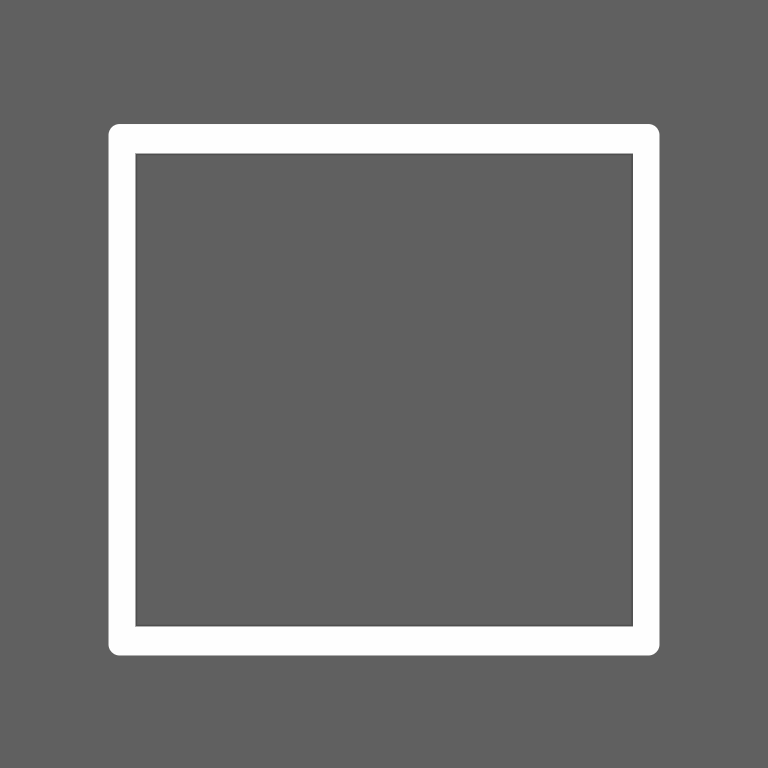
Reproduce this background procedurally as a Shadertoy shader.

```glsl
// A white, softly rounded frame on a flat mid-grey ground.
// The frame is a rounded box minus a sharp inner box, both drawn from
// signed distances, with a hairline of shade just inside the opening.

// Signed distance to a box with rounded corners; negative inside.
float roundedBox(vec2 p, vec2 halfSize, float radius) {
    vec2 q = abs(p) - halfSize + radius;
    return length(max(q, 0.0)) + min(max(q.x, q.y), 0.0) - radius;
}

void mainImage(out vec4 fragColor, in vec2 fragCoord) {
    vec2 uv = fragCoord / iResolution.xy;
    float pixel = 1.0 / min(iResolution.x, iResolution.y);

    // Outer silhouette and inner opening
    float outer = roundedBox(uv - vec2(0.5, 0.4925), vec2(0.3587, 0.346), 0.0145);
    float inner = roundedBox(uv - vec2(0.5003, 0.4922), vec2(0.3239, 0.3079), 0.0);
    float frame = max(outer, -inner);

    vec3 color = vec3(0.377);

    // Thin shade along the inside of the opening
    float hairline = 1.0 - smoothstep(0.0, 0.001 + pixel, abs(inner + 0.001));
    color *= 1.0 - 0.2 * hairline;

    // White band with edges smoothed over one pixel
    float coverage = clamp(0.5 - frame / pixel, 0.0, 1.0);
    color = mix(color, vec3(0.995), coverage);

    fragColor = vec4(color, 1.0);
}
```
